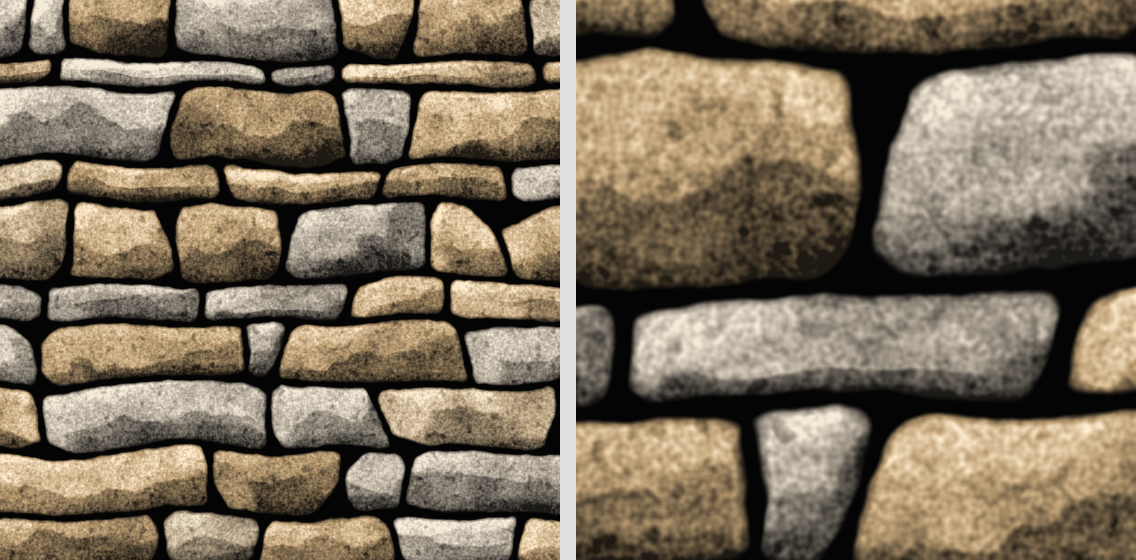
Left, the full canvas; right, a detail of the centre.
Reproduce this texture procedurally as a Shadertoy shader.

```glsl
// Dry-stacked stone wall: rough tan and grey blocks in uneven courses with black joints.

vec2 hash2(vec2 p) {
    vec3 q = fract(p.xyx * vec3(0.1031, 0.1030, 0.0973));
    q += dot(q, q.yzx + 33.33);
    return fract((q.xx + q.yz) * q.zy);
}

float gradientAt(vec2 cell, vec2 offset) {
    return dot(hash2(cell) * 2.0 - 1.0, offset);
}

float noise(vec2 p) {
    vec2 i = floor(p), f = p - i;
    vec2 u = f * f * f * (f * (f * 6.0 - 15.0) + 10.0);
    vec2 e = vec2(1.0, 0.0);
    return mix(mix(gradientAt(i, f), gradientAt(i + e, f - e), u.x),
               mix(gradientAt(i + e.yx, f - e.yx), gradientAt(i + 1.0, f - 1.0), u.x), u.y);
}

float fbm(vec2 p) {
    float sum = 0.0, amp = 1.0;
    for (int k = 0; k < 4; k++) {
        sum += amp * noise(p);
        p = mat2(1.6, 1.2, -1.2, 1.6) * p + 5.3;
        amp *= 0.55;
    }
    return sum;
}

float smoothMax(float a, float b, float k) {
    float h = max(k - abs(a - b), 0.0) / k;
    return max(a, b) + h * h * k * 0.25;
}

// Jittered divisions of a line: low end, high end and index of the span around x
float joint(float i, float seed, float jitter) {
    return i + jitter * (hash2(vec2(i + 31.0, seed)).x - 0.5);
}

vec3 spanAt(float x, float seed, float jitter) {
    float i = floor(x);
    if (x < joint(i, seed, jitter)) i -= 1.0;
    else if (x >= joint(i + 1.0, seed, jitter)) i += 1.0;
    return vec3(joint(i, seed, jitter), joint(i + 1.0, seed, jitter), i);
}

// Box with a random cut across each corner
float stoneDistance(vec2 p, vec2 halfSize, vec2 id) {
    vec2 side = abs(p) - halfSize;
    float d = smoothMax(side.x, side.y, 0.014);
    for (int k = 0; k < 4; k++) {
        vec2 corner = vec2(k % 2, k / 2) * 2.0 - 1.0;
        vec2 r = hash2(id * 3.0 + float(k) * 11.7);
        vec2 n = normalize(corner * mix(vec2(0.25, 1.0), vec2(1.0, 0.3), r.x));
        float cut = mix(0.05, 0.5, r.y * r.y) * min(halfSize.x, halfSize.y);
        d = smoothMax(d, dot(p - corner * halfSize, n) + cut, 0.010);
    }
    return d;
}

// Chipped bevels around a front face that breaks along a ragged ridge
float facetLight(vec2 q, vec2 uv, vec2 id) {
    vec2 place = uv + id * 3.7;
    q += 0.28 * vec2(fbm(place * 17.0), fbm(place * 17.0 + 40.0));
    float ridge = q.y + 0.9 * noise(place * 10.0) + 0.6 * (hash2(id + 5.0).x - 0.3);
    float total = 1.0;
    float light = mix(-0.42, 0.36, smoothstep(-0.07, 0.07, ridge));
    for (int k = 0; k < 7; k++) {
        vec2 r = hash2(id * 7.0 + float(k) * 3.1);
        float angle = 6.2832 * (float(k) + r.x) / 7.0;
        vec2 dir = vec2(cos(angle), sin(angle));
        float weight = exp(22.0 * (dot(q, dir) - mix(0.4, 1.05, r.y)));
        light += weight * (0.75 * dir.y - 0.35 * dir.x + 0.5 * (r.x - 0.5));
        total += weight;
    }
    return light / total;
}

void mainImage(out vec4 fragColor, in vec2 fragCoord) {
    vec2 uv = fragCoord / iResolution.y;

    // Wavy courses, each split into stones by leaning joints
    vec2 p = uv + vec2(0.018 * noise(uv * 7.0), 0.036 * noise(uv * 4.6 + 9.0));
    float rows = 9.8;
    vec3 row = spanAt(p.y * rows, 4.0, 0.55);
    float y = p.y - 0.5 * (row.x + row.y) / rows;
    p.x += 0.8 * y * noise(vec2(p.x * 5.0, row.z * 7.3 + 0.5));
    vec2 rowRandom = hash2(vec2(row.z + 12.0, 71.0));
    float columns = mix(3.7, 5.2, rowRandom.x);
    vec3 column = spanAt(p.x * columns + rowRandom.y * 9.0, row.z + 50.0, 0.75);
    float x = p.x - (0.5 * (column.x + column.y) - rowRandom.y * 9.0) / columns;

    vec2 id = vec2(column.z, row.z) + 17.0;
    vec2 local = vec2(x, y);
    vec2 halfSize = 0.5 * vec2((column.y - column.x) / columns, (row.y - row.x) / rows) - 0.0056;
    float d = stoneDistance(local, halfSize, id) + 0.005 * noise(uv * 28.0) + 0.002 * noise(uv * 75.0);

    // Light on the facets, stains, grain and pits
    vec2 q = local / halfSize;
    vec2 kind = hash2(id + 90.0);
    float warmth = smoothstep(0.35, 0.65, kind.x);
    float value = 0.62 - 0.07 * warmth + 0.18 * (kind.y - 0.5);
    value += 0.32 * facetLight(q, uv, id);
    value += 0.20 * fbm(uv * 15.0 + id * 2.3);
    value += 0.20 * noise(uv * 120.0) + 0.22 * noise(uv * 230.0);
    value -= 0.16 * smoothstep(0.15, 0.45, noise(uv * 65.0 + id));
    value -= 0.13 * smoothstep(0.45, 1.0, -q.y);
    value *= mix(0.6, 1.0, smoothstep(0.0, 0.006, -d));
    value = clamp(value, 0.10, 0.92);

    // Tan or grey stone, paler where it is bright
    vec3 tint = mix(vec3(1.06, 1.0, 0.91), vec3(1.19, 1.0, 0.73), warmth);
    tint = mix(tint, vec3(1.03, 1.0, 0.93), 0.7 * smoothstep(0.55, 0.95, value));
    float cover = 1.0 - smoothstep(-0.002, 0.002, d);
    fragColor = vec4(mix(vec3(0.015), value * tint, cover), 1.0);
}
```
